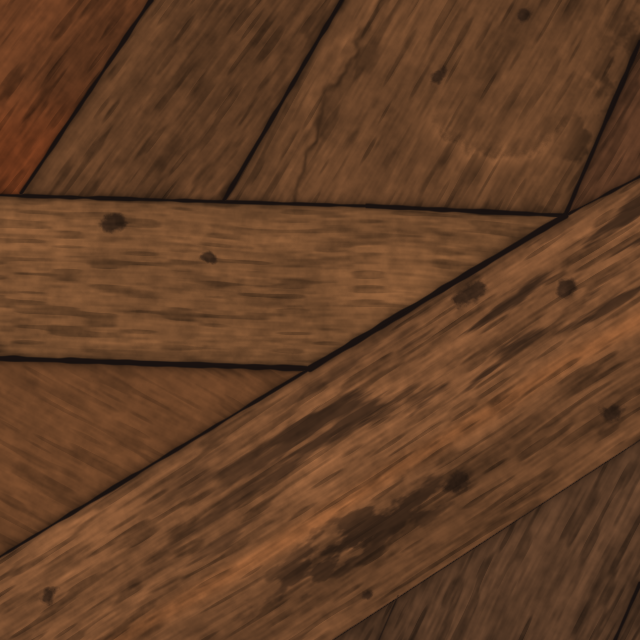
A WebGL 2 fragment shader for this texture:

```glsl
#version 300 es
precision highp float;
// Worn brown parquet: angled planks, dark joints, streaked grain, knots and stains.
uniform vec2 u_resolution;
out vec4 fragColor;

const vec3 JOINT_COLOR = vec3(0.085, 0.06, 0.055);
const vec3 STAIN_COLOR = vec3(0.15, 0.10, 0.07);
const vec3 HONEY_COLOR = vec3(0.56, 0.34, 0.19);
const float JOINT_WOBBLE = 0.0025;
const float DIAGONAL_SLOPE = 0.62;

// Corners where joints meet
const vec2 LOW_CORNER = vec2(0.484, 0.424);
const vec2 TOP_CORNER = vec2(0.883, 0.663);

// Planks: 0-3 upper row, 4 level board, 5 lower left, 6 diagonal board, 7 lower right
const vec3 PLANK_COLOR[8] = vec3[8](
  vec3(0.38, 0.22, 0.125), vec3(0.36, 0.233, 0.143), vec3(0.365, 0.238, 0.147),
  vec3(0.31, 0.195, 0.125), vec3(0.45, 0.298, 0.182), vec3(0.385, 0.242, 0.143),
  vec3(0.45, 0.293, 0.182), vec3(0.315, 0.213, 0.143));
const float GRAIN_ANGLE[8] = float[8](0.93, 0.95, 1.05, 1.0, -0.04, -0.5, 0.57, 1.08);
const float GRAIN_DEPTH[8] = float[8](0.9, 0.9, 0.8, 0.9, 0.85, 0.55, 1.0, 1.1);

// Joints as segments, with half widths
const vec4 JOINT[10] = vec4[10](
  vec4(0.0, 0.13, LOW_CORNER), vec4(LOW_CORNER, TOP_CORNER), vec4(TOP_CORNER, 1.0, 0.724),
  vec4(0.0, 0.695, 0.573, 0.678), vec4(0.573, 0.678, TOP_CORNER), vec4(0.0, 0.44, LOW_CORNER),
  vec4(0.033, 0.698, 0.236, 1.0), vec4(0.349, 0.685, 0.534, 1.0),
  vec4(TOP_CORNER, 1.0, 0.935), vec4(0.961, 0.0, 1.0, 0.088));
const float JOINT_WIDTH[10] = float[10](
  0.0024, 0.0042, 0.0015, 0.0024, 0.0032, 0.0042, 0.003, 0.0028, 0.0032, 0.002);
const vec4 LOWER_EDGE = vec4(0.52, 0.0, 1.0, 0.3125);

// Knots: centre, radius, angle
const vec4 KNOT[10] = vec4[10](
  vec4(0.178, 0.651, 0.021, 0.2), vec4(0.325, 0.597, 0.011, -0.2),
  vec4(0.732, 0.541, 0.021, 0.5), vec4(0.886, 0.552, 0.018, 0.6),
  vec4(0.818, 0.973, 0.013, 0.8), vec4(0.685, 0.882, 0.012, 0.9),
  vec4(0.712, 0.245, 0.020, 0.6), vec4(0.573, 0.069, 0.011, 0.5),
  vec4(0.074, 0.068, 0.014, 0.8), vec4(0.955, 0.357, 0.018, 0.5));

float hash(vec2 p) {
  vec3 q = fract(vec3(p.xyx) * 0.1031);
  q += dot(q, q.yzx + 33.33);
  return fract((q.x + q.y) * q.z);
}

float noise(vec2 p) {
  vec2 i = floor(p), f = fract(p);
  f = f * f * (3.0 - 2.0 * f);
  return mix(mix(hash(i), hash(i + vec2(1, 0)), f.x),
             mix(hash(i + vec2(0, 1)), hash(i + vec2(1, 1)), f.x), f.y);
}

float fbm(vec2 p) {
  float sum = 0.0, amp = 0.5;
  for (int i = 0; i < 4; i++) { sum += amp * noise(p); p = p * 2.03 + 17.1; amp *= 0.5; }
  return sum / 0.9375;
}

vec2 turn(vec2 p, float a) { return vec2(cos(a) * p.x + sin(a) * p.y, cos(a) * p.y - sin(a) * p.x); }

float heightOver(vec2 p, vec4 s) { return p.y - mix(s.y, s.w, (p.x - s.x) / (s.z - s.x)); }

float segmentDist(vec2 p, vec4 s) {
  vec2 d = s.zw - s.xy, r = p - s.xy;
  return length(r - d * clamp(dot(r, d) / dot(d, d), 0.0, 1.0));
}

int plankAt(vec2 p) {
  float diagonal = max(max(heightOver(p, JOINT[0]), heightOver(p, JOINT[1])), heightOver(p, JOINT[2]));
  if (diagonal < 0.0) return heightOver(p, LOWER_EDGE) > 0.0 ? 6 : 7;
  if (max(heightOver(p, JOINT[3]), heightOver(p, JOINT[4])) < 0.0)
    return heightOver(p, JOINT[5]) > 0.0 ? 4 : 5;
  for (int i = 0; i < 3; i++) if (heightOver(p, JOINT[6 + i]) > 0.0) return i;
  return 3;
}

void main() {
  vec2 p = gl_FragCoord.xy / u_resolution;
  float px = 1.0 / min(u_resolution.x, u_resolution.y);
  int id = plankAt(p);

  // Grain: broad clouding, long streaks, fine fibres and short dark pores
  vec2 g = turn(p, GRAIN_ANGLE[id]) + float(id) * 3.7;
  g.y += 0.012 * (noise(g * vec2(5.0, 9.0)) - 0.5);
  float cloud = fbm(g * vec2(5.0, 11.0)) - 0.5;
  float streak = fbm(g * vec2(5.0, 70.0)) - 0.5;
  float fibre = noise(g * vec2(38.0, 230.0)) - 0.5;
  float pores = smoothstep(0.56, 0.8, noise(g * vec2(17.0, 135.0)));
  float mottle = fbm(p * 75.0) - 0.5;
  float tone = 1.0 + 0.38 * cloud + 0.24 * mottle
             + GRAIN_DEPTH[id] * (0.42 * streak + 0.22 * fibre - 0.22 * pores);
  vec3 col = PLANK_COLOR[id] * (tone + 0.04);

  // Diagonal board: honey stripe, charcoal streaks and a ragged stain
  if (id == 6) {
    float across = p.y - DIAGONAL_SLOPE * p.x;
    float stripe = exp(-pow((across + 0.118 + 0.02 * cloud) / 0.018, 2.0));
    col = mix(col, HONEY_COLOR * tone, 0.55 * stripe);
    float band = smoothstep(-0.105, -0.06, across) * smoothstep(0.13, 0.05, across);
    float char1 = smoothstep(0.51, 0.68, fbm(g * vec2(7.0, 48.0) + 8.0));
    col = mix(col, STAIN_COLOR, 0.68 * char1 * band * smoothstep(0.1, 0.55, p.x));
    vec2 s = turn(p - vec2(0.565, 0.165), 0.57) / vec2(0.17, 0.036);
    float ragged = smoothstep(0.42, 0.62, fbm(g * vec2(22.0, 48.0)) + 0.18 * (1.0 - dot(s, s)));
    col = mix(col, STAIN_COLOR, 0.72 * ragged * exp(-0.6 * dot(s, s)));
    col *= mix(0.84, 1.0, smoothstep(-0.19, -0.12, across));
  }

  // Wide upper board: wavy watermark and pale arc
  if (id == 2) {
    float rim = p.x - 0.455 - 0.75 * pow(max(p.y - 0.73, 0.0), 1.0) * 0.75 - 0.09 * (fbm(p * 13.0) - 0.5);
    col *= 1.0 - 0.28 * exp(-pow(rim / 0.006, 2.0)) + 0.14 * exp(-pow((rim + 0.015) / 0.012, 2.0));
    vec2 a = (p - vec2(0.78, 0.84)) / vec2(0.115, 0.09);
    float arc = exp(-pow((length(a) - 1.0 + 0.3 * mottle) / 0.12, 2.0)) * smoothstep(0.0, -0.6, a.y);
    col *= 1.0 + 0.2 * arc;
    col *= 1.0 - 0.3 * smoothstep(0.1, 0.0, segmentDist(p, JOINT[8])) * smoothstep(0.4, 0.6, fbm(p * 30.0));
  }
  if (id == 0) col *= mix(vec3(1.0), vec3(1.12, 0.98, 0.88), smoothstep(0.9, 0.75, p.y));

  // Knots with ragged rims
  for (int i = 0; i < 10; i++) {
    vec2 k = turn(p - KNOT[i].xy, KNOT[i].w) / (KNOT[i].z * vec2(1.15, 0.75));
    float r = length(k) + 1.3 * (fbm(p * 60.0 + float(i)) - 0.5);
    col = mix(col, STAIN_COLOR * (1.0 + 0.9 * mottle), 0.75 * smoothstep(1.2, 0.55, r));
  }

  // Joints: soft grime, then the dark gap
  float gap = 0.0, grime = 0.0;
  for (int i = 0; i < 10; i++) {
    float d = segmentDist(p, JOINT[i]) + JOINT_WOBBLE * (noise(p * 45.0 + float(i)) - 0.5);
    float w = JOINT_WIDTH[i];
    gap = max(gap, smoothstep(w + px, w - px, d));
    grime = max(grime, exp(-max(d - w, 0.0) / 0.007));
  }
  float edge = min(segmentDist(p, LOWER_EDGE), segmentDist(p, vec4(0.592, 0.0, 0.622, 0.069)));
  gap = max(gap, 0.6 * smoothstep(0.001 + px, 0.001 - px, edge));
  if (id == 7) grime = max(grime, 0.8 * exp(-edge / 0.012));
  col *= 1.0 - 0.38 * grime;
  col = mix(col, JOINT_COLOR, 0.94 * gap);

  fragColor = vec4(clamp(col, 0.0, 1.0), 1.0);
}
```
